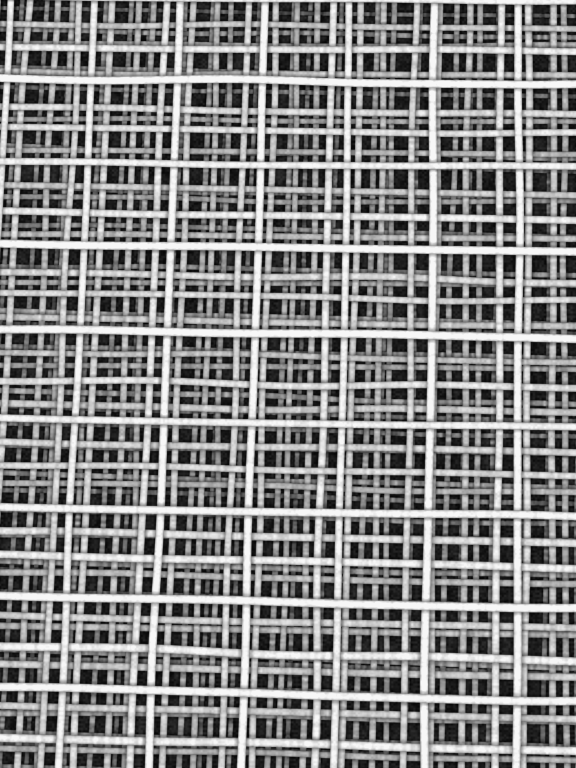
Write a WebGL 2 fragment shader that draws this texture.

```glsl
#version 300 es
precision highp float;
// Stacked sheets of pale welded wire mesh, receding into a dark gap.
uniform vec2 u_resolution;
out vec4 outColor;

const int LAYERS = 8;
const float PITCH = 0.150;       // mean wire spacing, in canvas widths
const float GAP_TONE = 0.09;
const vec2 CENTRE = vec2(2.4, 3.7); // grid cell around which sheets shrink

// Sheet offsets in fractions of a cell, front to back.
const float COLUMN_PHASE[LAYERS] = float[](0.0, 0.80, 0.13, 0.45, 0.63, 0.29, 0.91, 0.53);
const float ROW_PHASE[LAYERS] = float[](0.0, 0.57, 0.28, 0.80, 0.38, 0.71, 0.16, 0.90);

float hash(vec2 p) {
  return fract(sin(dot(p, vec2(127.1, 311.7))) * 43758.5453);
}

float noise(vec2 p) {
  vec2 cell = floor(p);
  vec2 f = fract(p);
  f = f * f * (3.0 - 2.0 * f);
  float low = mix(hash(cell), hash(cell + vec2(1.0, 0.0)), f.x);
  float high = mix(hash(cell + vec2(0.0, 1.0)), hash(cell + 1.0), f.x);
  return mix(low, high, f.y);
}

// Grid coordinates of the front sheet: whole numbers lie on its wires.
vec2 perspectiveGrid(vec2 p, float height) {
  float t = p.y / height;
  float column = (p.x - mix(0.167, 0.100, t)) / mix(0.147, 0.159, t);
  float row = (p.y - p.x * (0.008 + 0.016 * t) - 0.135) / 0.143;
  return vec2(column, row - 0.0073 * row * row);
}

// Paints one family of parallel wires over the given tone.
float paintWires(float under, float across, float along, float depth, float seed, float pixel) {
  float id = floor(across + 0.5);
  float rnd = hash(vec2(id, seed));
  float bend = (noise(vec2(along * 0.6, id * 7.3 + seed)) - 0.5) * 0.05;
  float jitter = (rnd - 0.5) * 0.10 * min(depth * 3.0, 1.0);
  float dist = abs(across - id - jitter - bend) * PITCH;
  float halfWidth = mix(0.0068, 0.0046, depth) * (0.9 + 0.2 * rnd);

  // Soft contact shadow, then the rounded wire itself.
  float shadow = 1.0 - smoothstep(halfWidth, halfWidth * 2.1, dist);
  float mask = 1.0 - smoothstep(halfWidth - pixel, halfWidth + pixel, dist);
  float side = min(dist / halfWidth, 1.0);
  float roundness = 1.0 - 0.42 * side * side * side;
  float wear = noise(vec2(along * 24.0, id * 5.0 + seed)) - 0.5;
  float tone = mix(0.98, 0.42, depth) + (rnd - 0.5) * 0.12;
  tone = tone * roundness + wear * mix(0.10, 0.34, depth);
  return mix(under * (1.0 - 0.30 * shadow), tone, mask);
}

void main() {
  vec2 p = gl_FragCoord.xy / u_resolution.x;
  float height = u_resolution.y / u_resolution.x;
  float pixel = 0.75 / u_resolution.x;
  p.y = height - p.y;
  vec2 grid = perspectiveGrid(p, height);

  // Dark gap with faint remains of deeper wires.
  float tone = GAP_TONE + 0.10 * noise(p * vec2(130.0, 24.0)) * noise(p * 40.0);

  // Sheets from back to front, each with columns and then rows.
  for (int i = LAYERS - 1; i >= 0; i--) {
    float depth = float(i) / float(LAYERS - 1);
    float seed = float(i) * 3.17 + 1.0;
    vec2 sheet = (grid - CENTRE) * (1.0 + 0.07 * depth) + CENTRE;
    sheet -= vec2(COLUMN_PHASE[i], ROW_PHASE[i]);
    float skew = (hash(vec2(seed, 9.0)) - 0.5) * 0.05 * depth;
    sheet += skew * (grid.yx - CENTRE.yx) * vec2(1.0, -1.0);
    tone = paintWires(tone, sheet.x, sheet.y, depth, seed, pixel);
    tone = paintWires(tone, sheet.y, sheet.x, depth, seed + 50.0, pixel);
  }

  // Fine mottling over the whole stack.
  tone += (noise(p * 260.0) - 0.5) * 0.10;
  outColor = vec4(vec3(clamp(tone, 0.03, 0.97)), 1.0);
}
```
